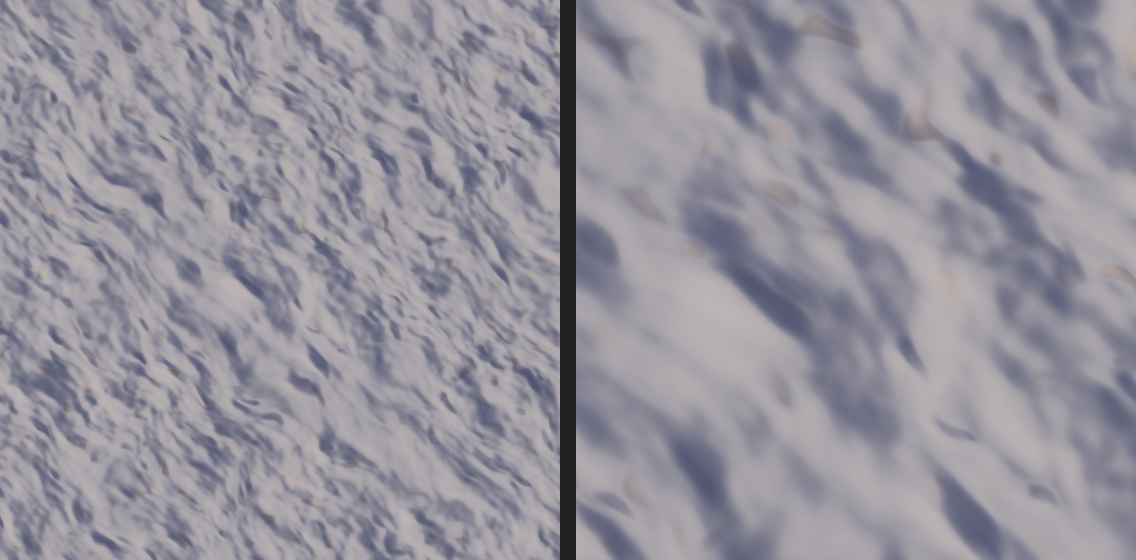
Left, the full canvas; right, a detail of the centre.
Reproduce this texture procedurally as a Shadertoy shader.

```glsl
// Wind-carved snow in low sunlight: slanting ridges, blue hollows, dark specks.
// Stretched gradient noise is shaded as relief along the wind direction, then
// scattered hollows with a sunlit lip are added and the shade is coloured.

const vec3 SNOW_BODY   = vec3(0.620, 0.608, 0.642);
const vec3 SNOW_LIT    = vec3(0.745, 0.715, 0.715);
const vec3 SNOW_SHADOW = vec3(0.335, 0.350, 0.455);
const vec3 SPECK_TINT  = vec3(0.030, 0.000, -0.035);
const float WIND_ANGLE = -0.72;
const float RELIEF_GAIN = 2.5;
const float WARP_AMOUNT = 0.035;
const float HOLLOW_DEPTH = 1.05;
const float LIP_GLOW = 0.65;

vec2 hash2(vec2 p) {
    vec3 a = fract(p.xyx * vec3(0.1031, 0.1030, 0.0973));
    a += dot(a, a.yzx + 33.33);
    return fract((a.xx + a.yz) * a.zy);
}

float cornerSlope(vec2 cell, vec2 corner, vec2 f) {
    return dot(hash2(cell + corner) * 2.0 - 1.0, f - corner);
}

float gradientNoise(vec2 p) {
    vec2 cell = floor(p), f = p - cell;
    vec2 w = f * f * f * (f * (f * 6.0 - 15.0) + 10.0);
    float low  = mix(cornerSlope(cell, vec2(0, 0), f), cornerSlope(cell, vec2(1, 0), f), w.x);
    float high = mix(cornerSlope(cell, vec2(0, 1), f), cornerSlope(cell, vec2(1, 1), f), w.x);
    return mix(low, high, w.y);
}

// Difference of heights across the ridge: positive faces the sun
float relief(vec2 p) {
    return gradientNoise(p + vec2(0.15, 0.25)) - gradientNoise(p - vec2(0.10, 0.20));
}

// Scattered elongated hollows: dark inside, bright lip on the sunny side
float hollows(vec2 p, vec2 cellSize, float density, float seed) {
    vec2 home = floor(p / cellSize);
    float shade = 0.0;
    for (int y = -1; y <= 1; y++)
    for (int x = -1; x <= 1; x++) {
        vec2 cell = home + vec2(x, y);
        vec2 place = hash2(cell + seed);
        vec2 kind = hash2(cell + seed + 57.0);
        if (kind.x > density) continue;
        vec2 d = (p - (cell + 0.15 + 0.7 * place) * cellSize) / cellSize;
        d.y += d.x * (kind.y - 0.3) * 0.5;
        vec2 radius = vec2(0.36, 0.19) * mix(0.65, 1.15, kind.y);
        float taper = 1.0 - 0.3 * clamp(d.x / radius.x, -1.0, 1.0);
        float inside = length(d / (radius * vec2(1.0, taper)));
        float lip = length((d + vec2(0.13, 0.23)) / (radius * vec2(1.25, 0.75)));
        float strength = mix(0.55, 1.0, place.y);
        float dark = 1.0 - smoothstep(0.35, 1.15, inside);
        shade -= HOLLOW_DEPTH * strength * dark;
        shade += LIP_GLOW * strength * exp(-1.8 * lip * lip) * (1.0 - dark);
    }
    return shade;
}

void mainImage(out vec4 fragColor, in vec2 fragCoord) {
    vec2 uv = fragCoord / iResolution.y;

    // Wind frame: x runs along the ridges, y across them
    float c = cos(WIND_ANGLE), s = sin(WIND_ANGLE);
    vec2 p = vec2(c * uv.x + s * uv.y, -s * uv.x + c * uv.y) + 3.0;
    p += WARP_AMOUNT * vec2(gradientNoise(p * 6.0), gradientNoise(p * 7.0 + 19.0));
    vec2 ragged = p + 0.012 * vec2(gradientNoise(p * 34.0), gradientNoise(p * 30.0 + 41.0));

    // Ridges from broad drifts to fine crust
    float roughness = smoothstep(-0.35, 0.25, gradientNoise(p * 4.0 + 7.0));
    float bumps = 0.34 * relief(p * vec2(6.0, 13.0))
                + 0.50 * relief(ragged * vec2(13.0, 27.0) + 11.0)
                + mix(0.25, 0.48, roughness) * relief(ragged * vec2(27.0, 50.0) + 23.0)
                + mix(0.12, 0.26, roughness) * relief(p * vec2(52.0, 84.0) + 31.0);
    float shade = RELIEF_GAIN * bumps + 0.04;

    // Hollows in two sizes
    shade += hollows(ragged, vec2(0.115, 0.080), 0.42, 5.0);
    shade += 0.75 * hollows(ragged, vec2(0.060, 0.042), 0.36, 83.0);

    // Small warm specks of exposed crust
    float speck = smoothstep(0.18, 0.42, gradientNoise(ragged * vec2(36.0, 54.0) + 67.0));
    speck *= mix(0.4, 1.0, roughness);
    shade -= 0.45 * speck;

    // Colour from shade, with soft shoulders at both ends
    float lit = 1.0 - exp(-1.35 * max(shade, 0.0));
    float dark = 1.15 * tanh(max(-shade, 0.0) / 1.15);
    vec3 color = mix(SNOW_BODY, SNOW_LIT, lit);
    color = mix(color, SNOW_SHADOW, dark);
    color += SPECK_TINT * speck;
    fragColor = vec4(color, 1.0);
}
```
